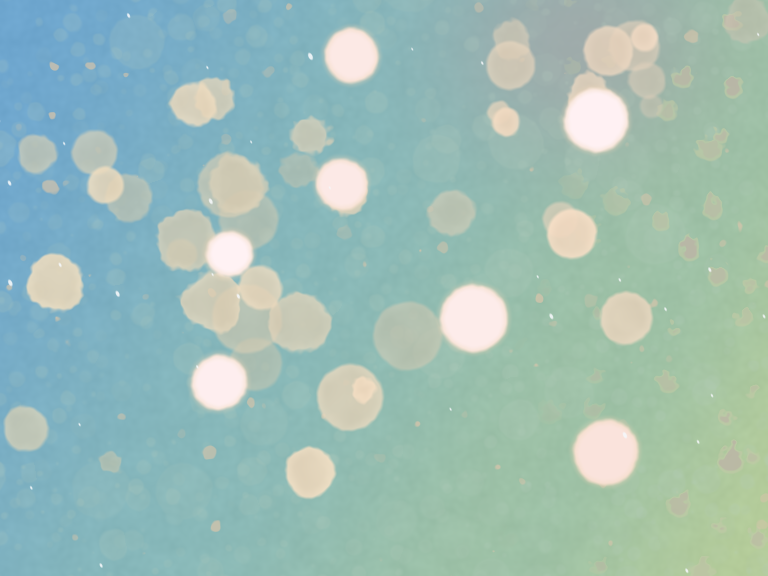
Give the GLSL for this background, as a WebGL 2 fragment shader.

```glsl
#version 300 es
precision highp float;

#define WARM_DISCS 44
#define BRIGHT_DISCS 7
#define EDGE_SOFTNESS 0.004
#define EDGE_RAGGED 0.006
#define PALE_STRENGTH 0.20
#define SPARK_DENSITY 0.24
#define SKY_BLUE vec3(0.43, 0.65, 0.81)
#define TEAL vec3(0.53, 0.72, 0.725)
#define LEAF_GREEN vec3(0.615, 0.755, 0.65)
#define LIME vec3(0.71, 0.80, 0.60)
#define TAN vec3(0.77, 0.75, 0.66)
#define CREAM vec3(0.94, 0.85, 0.74)

uniform vec2 u_resolution;
out vec4 fragColor;

vec2 hash2(vec2 p) {
    vec3 q = fract(p.xyx * vec3(0.1031, 0.1030, 0.0973));
    q += dot(q, q.yzx + 33.33);
    return fract((q.xx + q.yz) * q.zy);
}

float cornerSlope(vec2 cell, vec2 corner, vec2 f) {
    return dot(hash2(cell + corner) * 2.0 - 1.0, f - corner);
}

float gradientNoise(vec2 p) {
    vec2 c = floor(p), f = p - c;
    vec2 u = f * f * f * (f * (f * 6.0 - 15.0) + 10.0);
    vec2 e = vec2(0.0, 1.0);
    return mix(mix(cornerSlope(c, e.xx, f), cornerSlope(c, e.yx, f), u.x),
               mix(cornerSlope(c, e.xy, f), cornerSlope(c, e.yy, f), u.x), u.y);
}

// Signed distance to the nearest scattered dot, and a random value for it
vec2 scatter(vec2 p, float cell, float density, vec2 radii) {
    vec2 home = floor(p / cell), nearest = vec2(1.0, 0.0);
    for (int y = -1; y <= 1; y++)
    for (int x = -1; x <= 1; x++) {
        vec2 id = home + vec2(x, y);
        vec2 jitter = hash2(id + cell * 517.0);
        vec2 traits = hash2(id + 91.7 + cell * 231.0);
        if (traits.x > density) continue;
        float radius = mix(radii.x, radii.y, traits.y * traits.y);
        float d = length(p - (id + jitter) * cell) - radius;
        if (d < nearest.x) nearest = vec2(d, jitter.x);
    }
    return nearest;
}

float cover(float d, float softness) {
    float w = max(softness, 0.75 / u_resolution.y);
    return 1.0 - smoothstep(-w, w, d);
}

vec3 backdrop(vec2 uv) {
    float t = 0.75 * uv.x + 0.30 * (1.0 - uv.y);
    vec3 color = mix(SKY_BLUE, TEAL, smoothstep(0.0, 0.48, t));
    color = mix(color, LEAF_GREEN, smoothstep(0.42, 0.78, t));
    return mix(color, LIME, smoothstep(0.78, 1.05, t));
}

void main() {
    vec2 uv = gl_FragCoord.xy / u_resolution;
    vec2 frame = vec2(u_resolution.x / u_resolution.y, 1.0);
    vec2 p = uv * frame;
    float coarse = gradientNoise(p * 22.0);
    float fine = gradientNoise(p * 75.0);
    float ragged = EDGE_RAGGED * (coarse + 0.6 * fine);

    // Gradient with mottling and a dusky haze at the upper right
    vec3 color = backdrop(uv) + 0.022 * coarse + 0.018 * fine;
    vec2 fromHaze = (uv - vec2(0.75, 0.93)) * vec2(6.0, 5.0);
    color = mix(color, vec3(0.64, 0.65, 0.66), 0.75 * exp(-dot(fromHaze, fromHaze)));

    // Pale translucent dots in three sizes
    float cell = 0.13;
    for (int i = 0; i < 3; i++) {
        vec2 dots = scatter(p + float(i) * 3.7, cell, 0.55, cell * vec2(0.10, 0.42));
        float alpha = PALE_STRENGTH * (0.25 + 0.75 * dots.y);
        color = mix(color, vec3(0.72, 0.81, 0.75), alpha * cover(dots.x + ragged, 0.003));
        cell *= 0.5;
    }

    // Ragged mauve blotches with a light rim toward the right
    vec2 blotch = scatter(p + 0.012 * vec2(coarse, fine), 0.075, 0.5, vec2(0.006, 0.021));
    float blotchEdge = blotch.x + 0.014 * fine;
    float rightSide = smoothstep(0.62, 0.92, uv.x);
    color = mix(color, vec3(0.75, 0.79, 0.65), 0.7 * rightSide * cover(blotchEdge - 0.003, 0.002));
    color = mix(color, vec3(0.73, 0.68, 0.65), 0.65 * rightSide * blotch.y * cover(blotchEdge + 0.002, 0.002));

    // Small warm flecks
    vec2 fleck = scatter(p + 8.3, 0.07, 0.32, vec2(0.002, 0.012));
    color = mix(color, vec3(0.84, 0.77, 0.67), (0.2 + 0.6 * fleck.y) * cover(fleck.x + 2.0 * ragged, 0.002));

    // Warm discs in two clusters, with a few strays, dull to bright
    for (int i = 0; i < WARM_DISCS; i++) {
        float n = float(i), rank = n / float(WARM_DISCS);
        vec2 a = hash2(vec2(n, 3.0)), b = hash2(vec2(n, 17.0)), c = hash2(vec2(n, 41.0));
        bool leftward = i % 2 == 0;
        vec2 place = leftward ? vec2(0.32, 0.62) + (a + b - 1.0) * vec2(0.34, 0.46)
                              : vec2(0.79, 0.86) + (a + b - 1.0) * vec2(0.23, 0.32);
        if (i % 6 == 5) place = a;
        float radius = leftward ? mix(0.026, 0.061, c.x) : mix(0.018, 0.046, c.x);
        float d = length(p - place * frame) - radius + ragged * (0.5 + 3.0 * c.y * c.y);
        vec3 tint = mix(TAN, CREAM, rank) + vec3(0.02, -0.01, 0.03) * (place.x - 0.4);
        tint += 0.025 * coarse + 0.03 * smoothstep(-0.02, 0.0, d);
        color = mix(color, tint, mix(0.50, 0.90, rank) * cover(d, EDGE_SOFTNESS));
    }

    // Bright discs with a peach glow around a near-white core
    for (int i = 0; i < BRIGHT_DISCS; i++) {
        float n = float(i);
        vec2 place = fract(vec2(0.3, 0.6) + n * vec2(0.7549, 0.5698));
        place = vec2(0.25, 0.2) + place * vec2(0.65, 0.8);
        vec2 traits = hash2(vec2(n, 73.0));
        float d = length(p - place * frame) - mix(0.032, 0.060, traits.x) + 0.6 * ragged;
        vec3 core = mix(vec3(0.98, 0.89, 0.86), vec3(1.0, 0.95, 0.96), traits.y);
        color = mix(color, CREAM, 0.5 * cover(d - 0.003, 0.008));
        color = mix(color, mix(core, CREAM, 0.5 * smoothstep(-0.012, 0.002, d)), cover(d, EDGE_SOFTNESS));
    }

    // Tiny slanted white sparks
    vec2 slanted = vec2(dot(p, vec2(0.9, 0.43)), 0.55 * dot(p, vec2(0.43, -0.9)));
    vec2 spark = scatter(slanted, 0.08, SPARK_DENSITY, vec2(0.0012, 0.0036));
    color = mix(color, vec3(0.96, 0.97, 0.98), 0.9 * cover(spark.x, 0.001));

    fragColor = vec4(clamp(color, 0.0, 1.0), 1.0);
}
```
